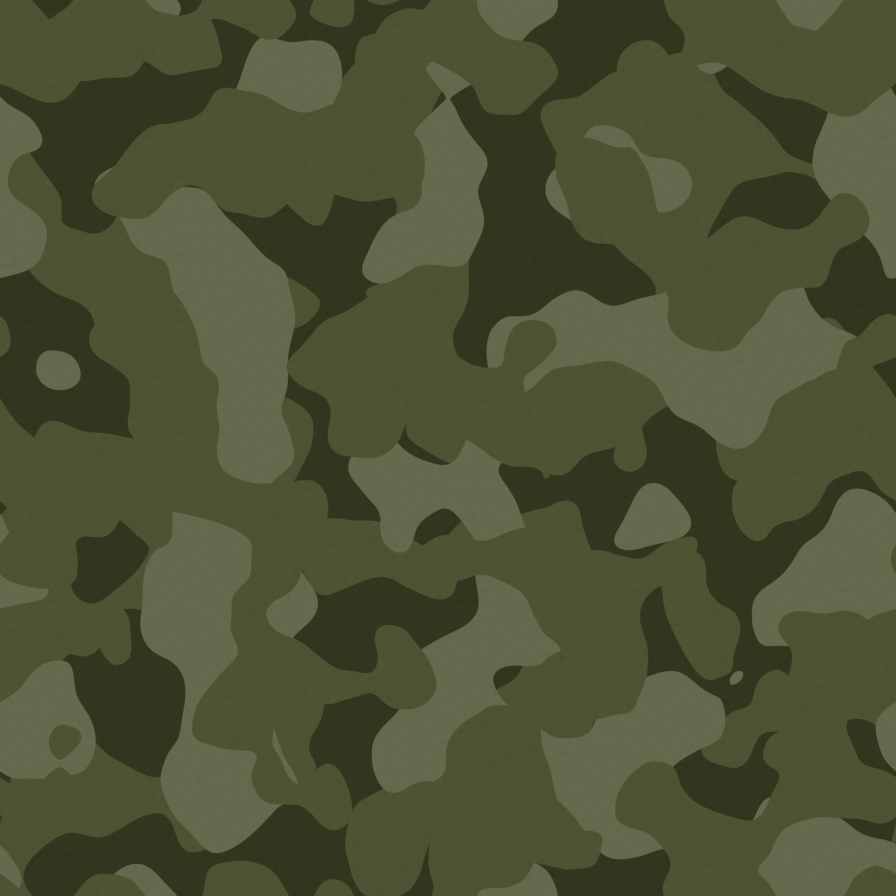
Give the GLSL for this pattern, as a Shadertoy shader.

```glsl
// Seamless woodland camouflage: smooth olive, dark and light blotches in overlapping layers.

const vec3 OLIVE = vec3(0.31, 0.32, 0.20);
const vec3 LIGHT = vec3(0.40, 0.41, 0.30);
const vec3 DARK  = vec3(0.20, 0.21, 0.12);

// Noise cells across the canvas; whole numbers keep the tile seamless
const float DARK_CELLS  = 7.0;
const float LIGHT_CELLS = 7.0;
const float OLIVE_CELLS = 8.0;
const float GRAIN_CELLS = 160.0;

// Higher thresholds give smaller blotches
const float DARK_LEVEL  = -0.035;
const float LIGHT_LEVEL = 0.07;
const float OLIVE_LEVEL = 0.076;

const float WOBBLE = 0.32;        // strength of the finer outline detail
const float GRAIN_AMOUNT = 0.012; // faint cloth mottling
const float TAU = 6.2831853;

float hash(vec2 p, float seed) {
    return fract(sin(dot(p, vec2(127.1, 311.7)) + seed * 74.7) * 43758.5453);
}

// Slope of a random direction at a lattice corner, wrapped to the period
float corner(vec2 cell, vec2 toPoint, float period, float seed) {
    float angle = TAU * hash(mod(cell, period), seed);
    return dot(vec2(cos(angle), sin(angle)), toPoint);
}

// Gradient noise that repeats after "period" cells
float gradientNoise(vec2 p, float period, float seed) {
    vec2 i = floor(p), f = p - i;
    vec2 w = f * f * f * (f * (f * 6.0 - 15.0) + 10.0);
    vec2 e = vec2(1.0, 0.0);
    float low  = mix(corner(i, f, period, seed),
                     corner(i + e.xy, f - e.xy, period, seed), w.x);
    float high = mix(corner(i + e.yx, f - e.yx, period, seed),
                     corner(i + e.xx, f - e.xx, period, seed), w.x);
    return mix(low, high, w.y);
}

// Two octaves: broad blotches with a wavy outline
float blotches(vec2 uv, float cells, float seed) {
    vec2 shift = vec2(0.37, 0.61) * seed;
    float broad = gradientNoise(uv * cells + shift, cells, seed);
    float fine = gradientNoise(uv * cells * 2.0 + shift.yx, cells * 2.0, seed + 9.0);
    return broad + WOBBLE * fine;
}

// Antialiased coverage of the area above a level
float coverage(float field, float level) {
    float slope = length(vec2(dFdx(field), dFdy(field)));
    return smoothstep(-0.8, 0.8, (field - level) / max(slope, 1e-5));
}

void mainImage(out vec4 fragColor, in vec2 fragCoord) {
    vec2 uv = fragCoord / iResolution.xy;

    // Layers from bottom to top; the last one cuts olive patches back in
    vec3 color = OLIVE;
    color = mix(color, DARK,  coverage(blotches(uv, DARK_CELLS, 1.0), DARK_LEVEL));
    color = mix(color, LIGHT, coverage(blotches(uv, LIGHT_CELLS, 2.0), LIGHT_LEVEL));
    color = mix(color, OLIVE, coverage(blotches(uv, OLIVE_CELLS, 3.0), OLIVE_LEVEL));

    // Faint cloth grain
    color += GRAIN_AMOUNT * gradientNoise(uv * GRAIN_CELLS, GRAIN_CELLS, 5.0);

    fragColor = vec4(color, 1.0);
}
```
